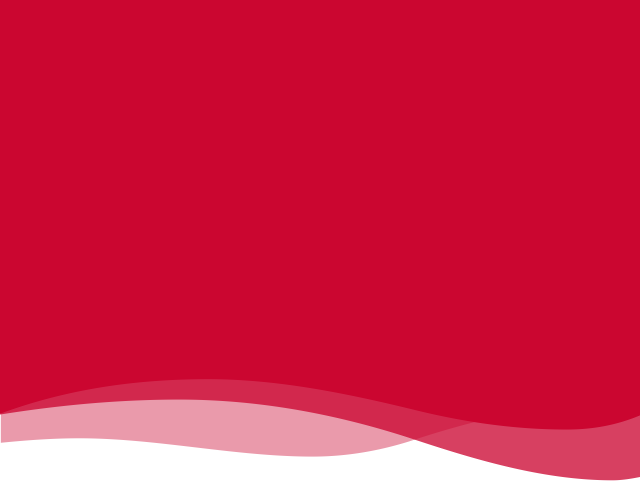
A WebGL 1 fragment shader for this background:

```glsl
precision highp float;

uniform vec2 u_resolution;

// Cubic Hermite span between two knots, each (x, height, slope)
float span(float x, vec3 a, vec3 b) {
  float w = b.x - a.x;
  float t = (x - a.x) / w;
  float s = 1.0 - t;
  return s * s * ((1.0 + 2.0 * t) * a.y + t * w * a.z)
       + t * t * ((1.0 + 2.0 * s) * b.y - s * w * b.z);
}

// Smooth wave height through five knots
float wave(float x, vec3 a, vec3 b, vec3 c, vec3 d, vec3 e) {
  if (x < b.x) return span(x, a, b);
  if (x < c.x) return span(x, b, c);
  if (x < d.x) return span(x, c, d);
  return span(x, d, e);
}

// Antialiased coverage of the area above an edge
float above(float y, float edge) {
  return clamp((y - edge) * u_resolution.y + 0.5, 0.0, 1.0);
}

void main() {
  vec2 uv = gl_FragCoord.xy / u_resolution;

  float lowWave = wave(uv.x,
    vec3(0.0, 0.0812, 0.133), vec3(0.1237, 0.0907, 0.0),
    vec3(0.4883, 0.0527, 0.0), vec3(0.6484, 0.0881, 0.438),
    vec3(1.0, 0.1836, 0.133));
  float midWave = wave(uv.x,
    vec3(0.0, 0.1399, 0.212), vec3(0.28, 0.171, 0.0),
    vec3(0.6484, 0.0877, -0.44), vec3(0.957, 0.0035, 0.0),
    vec3(1.0, 0.0104, 0.265));
  float topWave = wave(uv.x,
    vec3(0.0, 0.1416, 0.49), vec3(0.3255, 0.2133, 0.0),
    vec3(0.651, 0.1485, -0.325), vec3(0.8854, 0.1088, 0.0),
    vec3(1.0, 0.1382, 0.557));

  // Two translucent red sheets over white, then the solid field
  vec3 red = vec3(0.797, 0.022, 0.19);
  vec3 color = vec3(1.0);
  float leftInset = clamp((uv.x - 0.0013) * u_resolution.x + 0.5, 0.0, 1.0);
  color = mix(color, red, 0.405 * above(uv.y, lowWave) * leftInset);
  color = mix(color, red, 0.765 * above(uv.y, midWave));
  color = mix(color, red, above(uv.y, topWave));

  gl_FragColor = vec4(color, 1.0);
}
```
